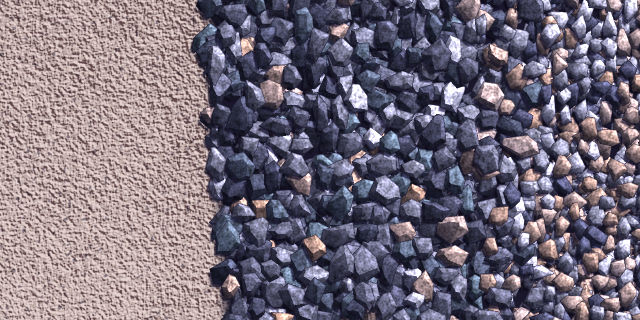
A Shadertoy shader for this texture:

```glsl
// Three bands of loose ground in hard sunlight: sand, dark crushed rock, pale pebbles.

const float ROCK_CELL = 0.068;       // grid pitch of the crushed rock
const float PEBBLE_CELL = 0.052;     // grid pitch of the pebbles
const float PEBBLE_EDGE = 1.59;      // where pebbles take over from rock
const float EDGE_MIX = 0.24;         // width of the rock and pebble blend
const float SHADOW_REACH = 0.020;    // length of cast shadows
const float SAND_RELIEF = 1.9;       // contrast of the sand grains
const vec3 SUN = vec3(0.46, 0.58, 0.67);
const vec3 SAND_LIGHT = vec3(0.90, 0.83, 0.82);
const vec3 SAND_MID = vec3(0.75, 0.67, 0.66);
const vec3 SAND_DARK = vec3(0.38, 0.28, 0.29);
const vec3 GAP = vec3(0.10, 0.085, 0.17);
const vec3 SLATE_DARK = vec3(0.27, 0.28, 0.37);
const vec3 SLATE_LIGHT = vec3(0.58, 0.59, 0.67);
const vec3 TEAL = vec3(0.43, 0.51, 0.58);
const vec3 OCHRE = vec3(0.72, 0.58, 0.50);
const vec3 PINK = vec3(0.76, 0.68, 0.67);
const vec3 PALE = vec3(0.79, 0.80, 0.88);

struct Stone { float rank; float rim; vec3 normal; vec2 seed; float kind; };

vec2 hash2(vec2 p) {
    vec3 q = fract(p.xyx * vec3(0.1031, 0.1030, 0.0973));
    q += dot(q, q.yzx + 33.33);
    return fract((q.xx + q.yz) * q.zy);
}

float corner(vec2 cell, vec2 offset) {
    return dot(hash2(cell + 400.0) * 2.0 - 1.0, offset);
}

float gradientNoise(vec2 p) {
    vec2 i = floor(p), f = fract(p);
    vec2 u = f * f * f * (f * (f * 6.0 - 15.0) + 10.0);
    vec2 e = vec2(1.0, 0.0);
    return mix(mix(corner(i, f), corner(i + e, f - e), u.x),
               mix(corner(i + e.yx, f - e.yx), corner(i + 1.0, f - 1.0), u.x), u.y);
}

// Sand: a bumpy height lit by its slope toward the sun
float sandHeight(vec2 p) {
    return gradientNoise(p * 84.0) + 0.7 * gradientNoise(p * 150.0 + 7.0)
         + 0.8 * gradientNoise(p * 38.0 + 3.0);
}

vec3 sandColor(vec2 p) {
    float slope = sandHeight(p) - sandHeight(p + SUN.xy * 0.007);
    float light = slope * SAND_RELIEF + 0.2 * gradientNoise(p * 9.0)
                + 0.22 * (0.45 - p.y) - 0.12 * smoothstep(0.4, 0.65, p.x);
    vec3 col = mix(SAND_MID, SAND_LIGHT, smoothstep(-0.05, 0.7, light));
    col = mix(col, SAND_DARK, smoothstep(0.12, 0.85, -light));
    float speck = smoothstep(0.28, 0.42, gradientNoise(p * 62.0 + 90.0));
    return mix(col, col * vec3(0.62, 0.60, 0.66), speck);
}

float sandEdge(float y) {
    return mix(0.675, 0.615, y) + 0.025 * gradientNoise(vec2(y * 14.0, 2.5));
}

// One jittered grid of faceted stones; the highest rank stays on top
void layStones(vec2 p, float cell, float kind, float layer, inout Stone top) {
    vec2 shift = vec2(0.37, 0.61) * layer;
    vec2 home = floor(p / cell + shift);
    for (int n = 0; n < 9; n++) {
        vec2 id = home + vec2(n % 3 - 1, n / 3 - 1);
        vec2 seed = id + 60.0 + kind * 157.0 + layer * 71.0;
        vec2 h = hash2(seed), g = hash2(seed + 19.7);
        vec2 center = (id + mix(vec2(0.1), vec2(0.9), h) - shift) * cell;
        float rank = (layer + 0.2 + g.x) / 3.2;
        vec2 q = (p - center) / cell;
        if (rank < top.rank || dot(q, q) > 0.9) continue;
        bool inPebbles = center.x + (g.y - 0.5) * EDGE_MIX > PEBBLE_EDGE;
        if (inPebbles != (kind > 0.5) || center.x < sandEdge(center.y) + 0.025) continue;

        // Side planes cut the outline, a tilted plane caps the stone
        vec2 tilt = (hash2(seed + 5.3) - 0.5) * 1.1;
        float rim = 0.94 - length(q), height = 0.24 - dot(q, tilt) * 0.6;
        vec3 normal = vec3(tilt, 1.0);
        float stretch = mix(0.82, 1.35, h.y);
        float size = mix(0.78, 1.12, fract(g.x * 13.0));
        for (int k = 0; k < 6; k++) {
            vec2 r = hash2(seed + float(k) * 3.7 + 11.0);
            float a = 1.0472 * (float(k) + 0.75 * r.x) + 6.2832 * h.x;
            vec2 dir = vec2(cos(a), sin(a));
            float d = size * mix(0.40, 0.70, r.y) - dot(q * vec2(stretch, 1.0 / stretch), dir);
            float steep = mix(0.7, 1.6, fract(r.y * 7.0 + r.x));
            rim = min(rim, d);
            if (d * steep < height) {
                height = d * steep;
                normal = vec3(dir * steep, 1.0);
            }
        }
        if (rim <= 0.0) continue;
        vec3 dome = normalize(vec3(q * 1.5, 0.8));
        normal = normalize(mix(normalize(normal), dome, 0.2 + 0.35 * kind));
        top = Stone(rank, rim * cell, normal, seed, kind);
    }
}

Stone topStone(vec2 p) {
    Stone top = Stone(0.0, 0.0, vec3(0.0, 0.0, 1.0), vec2(0.0), 0.0);
    if (p.x < 0.56) return top;
    float reach = 0.5 * EDGE_MIX + ROCK_CELL;
    for (int layer = 2; layer >= 0; layer--) {
        if (p.x < PEBBLE_EDGE + reach) layStones(p, ROCK_CELL, 0.0, float(layer), top);
        if (p.x > PEBBLE_EDGE - reach) layStones(p, PEBBLE_CELL, 1.0, float(layer), top);
    }
    return top;
}

vec3 stoneColor(Stone s, vec2 p) {
    vec2 h = hash2(s.seed + 41.0);
    vec3 rock = mix(SLATE_DARK, h.x < 0.3 ? TEAL : SLATE_LIGHT, h.y);
    rock = h.x > 0.96 ? PALE : h.x > 0.88 ? mix(OCHRE, PINK, h.y) : rock;
    vec3 pebble = h.x < 0.40 ? mix(OCHRE, PINK, 0.2 + 0.8 * h.y)
                : h.x < 0.64 ? SLATE_LIGHT : h.x < 0.84 ? PALE : SLATE_DARK * 1.25;
    vec3 col = mix(rock, pebble, s.kind);
    float grain = gradientNoise(p * 48.0 + s.seed) + 0.9 * gradientNoise(p * 140.0);
    float sun = max(dot(s.normal, SUN), 0.0);
    vec3 light = vec3(0.26, 0.26, 0.34) + vec3(1.20, 1.17, 1.14) * sun * sqrt(sun);
    return col * light * (1.0 + 0.65 * grain);
}

vec3 scene(vec2 p) {
    float edge = sandEdge(p.y);
    vec3 col = p.x < edge + 0.08 ? sandColor(p) : GAP;
    col = mix(col, GAP, smoothstep(edge, edge + 0.06, p.x));
    Stone s = topStone(p);
    if (s.rank > 0.0) col = mix(GAP, stoneColor(s, p), smoothstep(-0.001, 0.004, s.rim));

    // Shadow from any higher stone lying toward the sun
    Stone caster = topStone(p + SUN.xy * SHADOW_REACH);
    float shade = smoothstep(0.0, 0.008, caster.rim) * step(s.rank + 0.08, caster.rank);
    return mix(col, col * vec3(0.27, 0.26, 0.33) + GAP * 0.3, shade);
}

void mainImage(out vec4 fragColor, in vec2 fragCoord) {
    vec3 sum = vec3(0.0);
    for (int k = 0; k < 4; k++) {
        vec2 offset = vec2(k % 2, k / 2) * 0.5 - 0.25;
        sum += scene((fragCoord + offset) / iResolution.y);
    }
    fragColor = vec4(clamp(sum * 0.25, 0.0, 1.0), 1.0);
}
```
